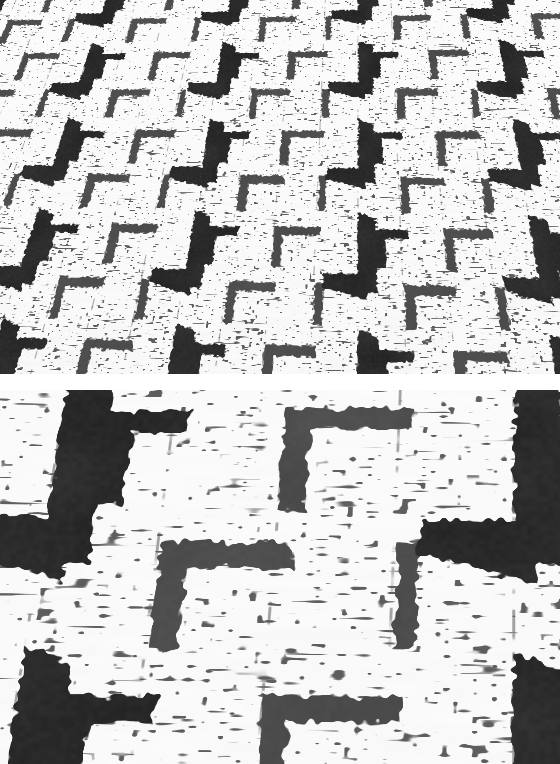
Top, the full canvas; bottom, a detail of the centre.
Reproduce this pattern procedurally as a WebGL 2 fragment shader.

```glsl
#version 300 es
precision highp float;
// Pale stepped blocks in tilted perspective, with rough cast shadows and pitted faces.

uniform vec2 u_resolution;
out vec4 fragColor;

// Colours
const vec3 FACE = vec3(0.985);
const vec3 DEEP_SHADOW = vec3(0.165);
const vec3 SOFT_SHADOW = vec3(0.300);
const vec3 PIT = vec3(0.22);

// Perspective, in canvas heights with y measured downwards
const float AXIS_X = 0.957;      // column that stays upright
const float HORIZON = 2.10;      // distance of the horizon above the top edge
const float HORIZON_TILT = 0.12;
const float ROW_TILT = 0.0504;
const float COLUMN_WIDTH = 0.167;
const float ROW_START = 0.3743;
const float ROW_STEP = 0.0390;

// Surface
const float ROW_ASPECT = 0.62;   // row height over column width
const float ROUGHNESS = 0.016;
const float SIZE_JITTER = 0.007;
const float PIT_LEVEL = 0.86;
const float SEAM_WIDTH = 0.003;

float hash(vec2 p) {
    vec3 q = fract(vec3(p.xyx) * 0.1031);
    q += dot(q, q.yzx + 33.33);
    return fract((q.x + q.y) * q.z);
}

float noise(vec2 p) {
    vec2 i = floor(p), f = fract(p);
    f = f * f * (3.0 - 2.0 * f);
    return mix(mix(hash(i), hash(i + vec2(1, 0)), f.x),
               mix(hash(i + vec2(0, 1)), hash(i + vec2(1, 1)), f.x), f.y);
}

// Canvas point to lattice: x counts columns rightwards, y counts rows downwards.
vec2 toLattice(vec2 point, out float depth) {
    float dx = point.x - AXIS_X;
    depth = point.y + HORIZON + HORIZON_TILT * dx;
    return vec2(dx / (COLUMN_WIDTH * depth),
                (ROW_START - (1.0 + ROW_TILT * dx) / depth) / ROW_STEP);
}

// Repeating box from corner lo to corner hi; shear slopes its top and bottom.
float box(vec2 p, vec2 lo, vec2 hi, float shear) {
    vec2 d = p - 0.5 * (lo + hi);
    vec2 id = round(d);
    d -= id;
    d.y -= shear * d.x;
    vec2 jitter = vec2(hash(id + 51.0 + lo * 90.0), hash(id + 87.0 + hi * 70.0)) - 0.5;
    vec2 q = abs(d) - 0.5 * (hi - lo) - SIZE_JITTER * jitter;
    return max(q.x, q.y * ROW_ASPECT);
}

float deepShadow(vec2 p) {
    float d = box(p, vec2(0.0, 0.06), vec2(0.108, 0.70), 0.0);            // post
    d = min(d, box(p, vec2(0.0, 0.02), vec2(0.105, 0.25), 0.55));         // slanted cap
    d = min(d, box(p, vec2(0.05, 0.16), vec2(0.158, 0.49), 0.0));         // shoulder
    d = min(d, box(p, vec2(0.08, 0.145), vec2(0.288, 0.228), 0.0));       // arm
    d = min(d, box(p, vec2(-0.197, 0.54), vec2(0.05, 0.66), 0.0));        // foot
    return min(d, box(p, vec2(-0.197, 0.61), vec2(0.05, 0.71), 0.42));    // slanted sole
}

float softShadow(vec2 p) {
    float d = box(p, vec2(-0.50, 0.13), vec2(-0.22, 0.213), 0.0);         // upper angle
    d = min(d, box(p, vec2(-0.50, 0.13), vec2(-0.445, 0.51), 0.0));
    d = min(d, box(p, vec2(0.26, 0.63), vec2(0.536, 0.712), 0.0));        // lower angle
    d = min(d, box(p, vec2(0.26, 0.63), vec2(0.314, 0.985), 0.0));
    return min(d, box(p, vec2(-0.243, 0.63), vec2(-0.196, 0.97), 0.0));   // sliver
}

void main() {
    vec2 point = gl_FragCoord.xy / u_resolution.y;
    point.y = 1.0 - point.y;
    float depth;
    vec2 p = toLattice(point, depth);
    float blur = 0.75 / (u_resolution.y * COLUMN_WIDTH * depth);

    // Pits: small flat specks and longer scratches, denser near the lower right
    vec2 grain = p + 40.0;
    float patches = noise(grain * vec2(5.0, 4.0));
    float density = 0.07 * patches + 0.05 * point.y + 0.02 * point.x - 0.07;
    float specks = noise(grain * vec2(52.0, 68.0));
    float scratches = noise(grain * vec2(20.0, 75.0) + 9.0) - 0.04;
    float pits = smoothstep(-0.04, 0.07, max(specks, scratches) - PIT_LEVEL + density);

    // Broken seams between the four block columns of each repeat
    float seamDistance = abs(fract(4.0 * p.x + 0.5) - 0.5) / 4.0;
    float seam = 1.0 - smoothstep(SEAM_WIDTH - blur, SEAM_WIDTH + blur, seamDistance);
    seam *= smoothstep(0.58, 0.82, noise(grain * vec2(4.0, 28.0)));

    vec3 color = mix(FACE, PIT, max(0.8 * pits, 0.45 * seam));
    color -= 0.02 * noise(grain * vec2(9.0, 30.0)) * point.y;

    // Shadows with ragged edges and faint mottling
    float ragged = noise(grain * vec2(75.0, 50.0)) + 0.5 * noise(grain * vec2(24.0, 20.0)) - 0.75;
    float edge = ROUGHNESS * ragged;
    float mottle = 0.05 * (noise(grain * vec2(7.0, 5.0)) - 0.4)
                 + 0.03 * (noise(grain * vec2(90.0, 60.0)) - 0.5);
    float soft = 1.0 - smoothstep(-blur, blur, softShadow(p) + edge);
    float deep = 1.0 - smoothstep(-blur, blur, deepShadow(p) + edge);
    color = mix(color, SOFT_SHADOW + 0.6 * mottle, soft);
    color = mix(color, DEEP_SHADOW + mottle, deep);

    fragColor = vec4(color, 1.0);
}
```
